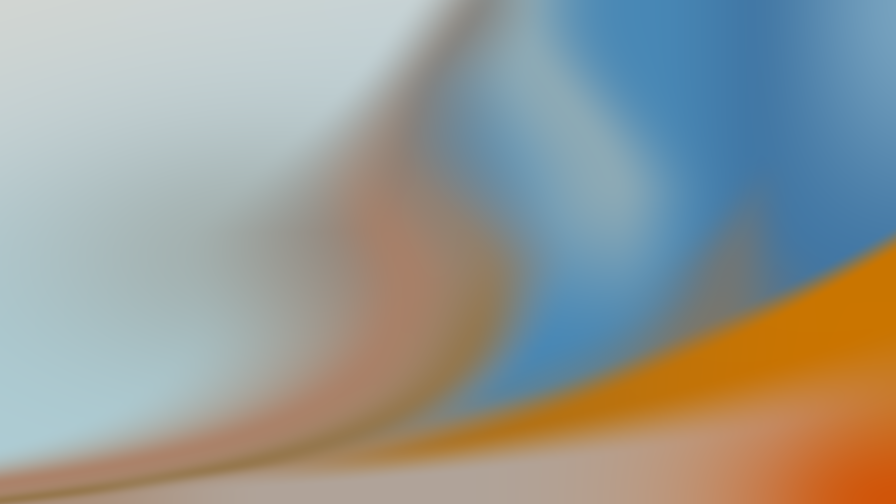
Write a Shadertoy shader that draws this background.

```glsl
// Soft blurred folds: pale mist, a bronze S-shaped ridge, blue silk and an orange sweep.

// Bell-shaped falloff around zero.
float bell(float d, float width) {
    return exp(-d * d / (width * width));
}

// Soft step centred on zero.
float softEdge(float d, float width) {
    return smoothstep(-width, width, d);
}

// Pale mist on the left, with a dim grey hollow beside the ridge.
vec3 mistColor(vec2 p) {
    vec3 mist = mix(vec3(0.68, 0.80, 0.83), vec3(0.75, 0.82, 0.84), smoothstep(0.3, 0.8, p.y));
    mist = mix(mist, vec3(0.84, 0.84, 0.82), smoothstep(0.5, 1.2, p.y - 0.5 * p.x));
    float hollow = bell(p.x - 0.30, 0.26) * bell(p.y - 0.50, 0.24);
    return mix(mist, vec3(0.61, 0.64, 0.62), 0.75 * hollow);
}

// Bronze body, its peach crest and the tan rim next to the blue.
vec3 ridgeColor(vec2 p, float sweep, float rimX) {
    vec3 body = mix(vec3(0.67, 0.57, 0.49), vec3(0.53, 0.50, 0.47), smoothstep(0.05, 0.75, p.y));
    float crestX = 0.47 - 0.68 * sweep - 0.07 * smoothstep(0.4, 0.7, p.y)
                 + 0.10 * smoothstep(0.65, 1.0, p.y);
    float crest = bell(p.x - crestX, 0.055 + 0.12 * sweep) * smoothstep(0.95, 0.45, p.y);
    body = mix(body, vec3(0.67, 0.50, 0.40), 0.85 * crest);
    float rim = bell(p.x - rimX + 0.035, 0.055) * smoothstep(0.65, 0.3, p.y);
    return mix(body, vec3(0.56, 0.44, 0.25), 0.75 * rim);
}

// Blue silk with a pale winding streak and a brown wedge.
vec3 silkColor(vec2 p) {
    vec3 silk = mix(vec3(0.28, 0.53, 0.71), vec3(0.25, 0.46, 0.64), smoothstep(0.72, 0.87, p.x));
    silk = mix(silk, vec3(0.47, 0.64, 0.75), smoothstep(0.82, 1.02, p.x) * smoothstep(0.4, 1.0, p.y));

    float streak = p.x - 0.575 - 0.11 * smoothstep(0.98, 0.6, p.y);
    float pale = bell(streak, streak < 0.0 ? 0.12 : 0.065) * smoothstep(0.28, 0.65, p.y);
    silk = mix(silk, vec3(0.58, 0.68, 0.71), 0.9 * pale);

    float wedge = p.x - 0.72 - 0.20 * p.y;
    float wedgeWidth = mix(0.075, 0.025, smoothstep(0.3, 0.65, p.y));
    float brown = bell(wedge, wedgeWidth) * smoothstep(0.70, 0.45, p.y);
    return mix(silk, vec3(0.47, 0.46, 0.43), 0.85 * brown);
}

void mainImage(out vec4 fragColor, in vec2 fragCoord) {
    vec2 p = fragCoord / iResolution.xy;
    float sweep = exp(-9.0 * p.y);   // pulls the folds into a tail at lower left

    // Boundaries of the ridge, as x for each height
    float mistX = 0.36 - 0.68 * sweep - 0.04 * smoothstep(0.3, 0.55, p.y)
                + 0.40 * max(p.y - 0.54, 0.0);
    float rimX = 0.60 - 0.60 * sweep - 0.09 * smoothstep(0.45, 0.75, p.y)
               + 0.05 * smoothstep(0.8, 1.0, p.y);

    // Mist, ridge and silk from left to right
    float mistBlur = mix(0.12, 0.05, smoothstep(0.45, 0.9, p.y));
    vec3 color = mix(mistColor(p), ridgeColor(p, sweep, rimX), softEdge(p.x - mistX, mistBlur));
    float silkBlur = mix(0.05, 0.085, bell(p.y - 0.72, 0.2));
    color = mix(color, silkColor(p), softEdge(p.x - rimX, silkBlur) * smoothstep(0.10, 0.24, p.y));

    // Orange sweep, with a brownish haze along its upper edge
    float orangeTop = 0.013 + 0.512 * p.x * p.x;
    float reach = smoothstep(0.22, 0.52, p.x);
    float haze = softEdge(orangeTop + 0.03 - p.y, 0.09) * smoothstep(0.95, 0.75, p.x);
    color = mix(color, vec3(0.57, 0.46, 0.30), 0.6 * reach * haze);
    vec3 orange = mix(vec3(0.68, 0.44, 0.10), vec3(0.79, 0.46, 0.00), smoothstep(0.45, 0.95, p.x));
    color = mix(color, orange, reach * softEdge(orangeTop - p.y, mix(0.055, 0.03, p.x)));

    // Rosy grey floor and the red glow in its corner
    float floorTop = 0.035 + 0.24 * p.x * p.x;
    float floorMask = softEdge(floorTop - p.y, 0.02 + 0.07 * p.x * p.x)
                    * smoothstep(0.08, 0.30, p.x);
    vec3 rosy = mix(vec3(0.69, 0.64, 0.60), vec3(0.76, 0.60, 0.48), smoothstep(0.5, 0.95, p.x));
    color = mix(color, rosy, floorMask * (1.0 - 0.6 * smoothstep(0.85, 1.05, p.x)));
    float glow = exp(-dot((p - vec2(1.0, 0.0)) / vec2(0.17, 0.18), (p - vec2(1.0, 0.0)) / vec2(0.17, 0.18)));
    color = mix(color, vec3(0.82, 0.32, 0.02), 0.95 * glow);

    fragColor = vec4(color, 1.0);
}
```
